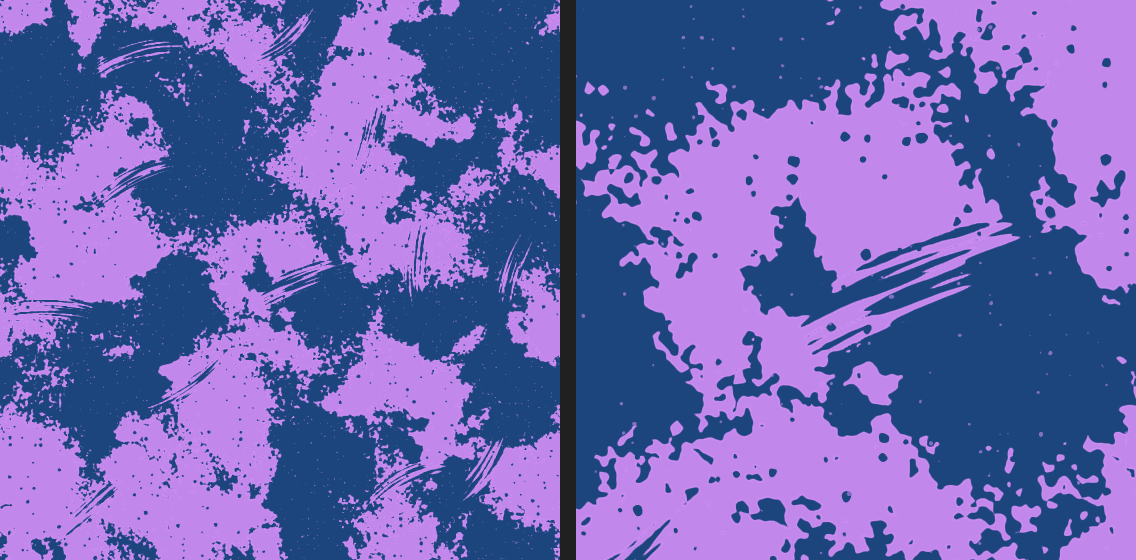
Left, the full canvas; right, a detail of the centre.
A Shadertoy shader for this texture:

```glsl
// Three random values in 0..1 for a lattice cell
vec3 hash3(vec2 cell, float seed) {
    uvec3 v = uvec3(ivec3(vec3(cell, seed)));
    v = v * 1664525u + 1013904223u;
    v.x += v.y * v.z; v.y += v.z * v.x; v.z += v.x * v.y;
    v ^= v >> 16u;
    v.x += v.y * v.z; v.y += v.z * v.x; v.z += v.x * v.y;
    return vec3(v & 65535u) / 65535.0;
}

float cornerSlope(vec2 cell, vec2 offset, float period, float seed) {
    float angle = 6.2832 * hash3(mod(cell, period), seed).x;
    return dot(vec2(cos(angle), sin(angle)), offset);
}

// Gradient noise that wraps after a whole number of cells
float gradientNoise(vec2 p, float period, float seed) {
    vec2 i = floor(p), f = p - i;
    vec2 s = f * f * f * (f * (f * 6.0 - 15.0) + 10.0);
    vec2 e = vec2(1, 0);
    float low = mix(cornerSlope(i, f, period, seed),
                    cornerSlope(i + e, f - e, period, seed), s.x);
    float high = mix(cornerSlope(i + e.yx, f - e.yx, period, seed),
                     cornerSlope(i + 1.0, f - 1.0, period, seed), s.x);
    return mix(low, high, s.y);
}

float tiledNoise(vec2 uv, float cells, float seed) {
    return gradientNoise(uv * cells, cells, seed);
}

// Large patches with crumbling borders
float patches(vec2 uv) {
    vec2 warp = vec2(tiledNoise(uv, 6.0, 1.0), tiledNoise(uv, 6.0, 2.0));
    vec2 p = uv + 0.04 * warp;
    float height = tiledNoise(p, 4.0, 3.0) + 0.75 * tiledNoise(p, 8.0, 4.0)
                 + 0.42 * tiledNoise(p, 17.0, 5.0) + 0.25 * tiledNoise(p, 37.0, 6.0);
    float crumble = 0.25 + 1.1 * smoothstep(-0.3, 0.4, tiledNoise(uv, 7.0, 7.0));
    float grit = 0.32 * tiledNoise(uv, 79.0, 8.0) + 0.32 * tiledNoise(uv, 151.0, 9.0);
    return height + crumble * grit - 0.02;
}

// Curved bundles of brush strands, pulled through the patches
float addStrokes(float height, vec2 uv) {
    const float cells = 5.0;
    vec2 home = floor(uv * cells);
    for (int y = -1; y <= 1; y++)
    for (int x = -1; x <= 1; x++) {
        vec2 cell = home + vec2(x, y);
        vec3 place = hash3(mod(cell, cells), 20.0);
        vec3 shape = hash3(mod(cell, cells), 21.0);
        if (place.z > 0.5) continue;
        float angle = mix(-0.6, 1.5, shape.x);
        vec2 d = uv - (cell + 0.2 + 0.6 * place.xy) / cells;
        vec2 q = vec2(dot(d, vec2(cos(angle), sin(angle))),
                      dot(d, vec2(-sin(angle), cos(angle))));
        q.y += (shape.y - 0.5) * 5.0 * q.x * q.x;
        float reach = length(q / vec2(0.1, mix(0.016, 0.032, shape.z)));
        float strand = gradientNoise(q * vec2(14, 210), 4096.0, 30.0 + floor(90.0 * shape.z));
        height = mix(height, 0.5 * height + 0.9 * strand, smoothstep(1.0, 0.45, reach));
    }
    return height;
}

// Scattered dots, at most one to a cell
float specks(vec2 uv, float cells, float radius, float share, float seed) {
    vec2 cell = floor(uv * cells);
    vec3 r = hash3(mod(cell, cells), seed);
    vec3 size = hash3(mod(cell, cells), seed + 1.0);
    float dist = length(uv * cells - cell - 0.3 - 0.4 * r.xy) / cells;
    dist += 0.0015 * tiledNoise(uv, 240.0, seed);
    float soft = 0.7 / iResolution.y;
    float edge = dist - radius * mix(0.35, 1.0, size.x * size.x);
    return step(r.z, share) * (1.0 - smoothstep(-soft, soft, edge));
}

void mainImage(out vec4 fragColor, in vec2 fragCoord) {
    vec2 uv = fragCoord / iResolution.xy;
    vec3 navy = vec3(0.11, 0.27, 0.49);
    vec3 lilac = vec3(0.76, 0.53, 0.92);
    vec3 paleLilac = vec3(0.80, 0.55, 0.95);

    float height = addStrokes(patches(uv), uv);
    float soft = max(0.7 * fwidth(height), 0.0001);
    float paint = smoothstep(-soft, soft, height);

    // Pits in the paint and pinpricks on the ground
    paint *= 1.0 - specks(uv, 90.0, 0.0035, 0.13, 40.0);
    paint = max(paint, 0.6 * specks(uv, 170.0, 0.0012, 0.08, 50.0));

    // Slightly brighter rim along the paint edge
    float rim = 1.0 - smoothstep(soft, 2.5 * soft, height);
    fragColor = vec4(mix(navy, mix(lilac, paleLilac, rim), paint), 1.0);
}
```
